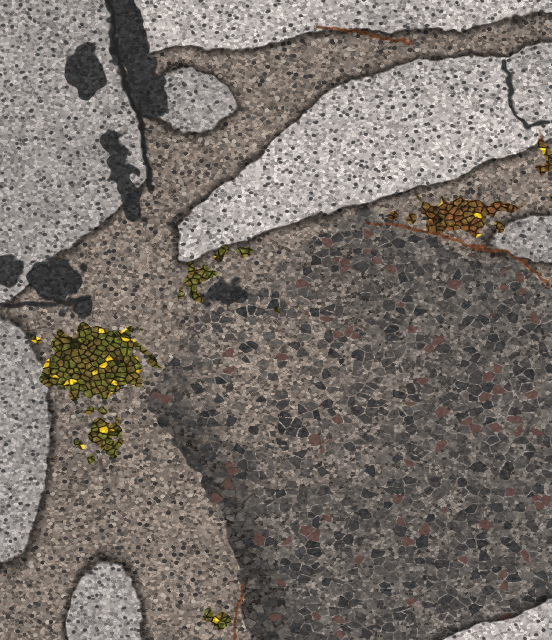
This texture is drawn by a WebGL 1 fragment shader. Its source:

```glsl
precision highp float;
// Broken concrete slabs, worn asphalt and gritty sand with tar patches, weeds and dry needles.
uniform vec2 u_resolution;

#define SAND vec3(.50, .455, .42)
#define SLAB vec3(.665, .64, .625)
#define ASPHALT vec3(.42, .395, .375)
#define TAR vec3(.19, .19, .195)
#define OLIVE vec3(.31, .31, .13)
#define RUST vec3(.40, .23, .14)
#define GRAIN_SCALE vec2(175, 225)
#define GRAVEL_SCALE vec2(90, 108)
#define STONE_SCALE vec2(60, 75)
#define WOBBLE .03
#define SOFT .002

vec2 w; // warped position shared by the shapes

vec2 hash2(vec2 p) {
  vec3 q = fract(p.xyx * vec3(.1031, .1030, .0973));
  q += dot(q, q.yzx + 33.33);
  return fract((q.xx + q.yz) * q.zy);
}

float corner(vec2 i, vec2 f, vec2 o) {
  return dot(hash2(i + o + 50.) * 2. - 1., f - o);
}

// Gradient noise
float noise(vec2 p) {
  vec2 i = floor(p), f = fract(p), u = f * f * (3. - 2. * f), e = vec2(1, 0);
  return mix(mix(corner(i, f, e.yy), corner(i, f, e.xy), u.x),
             mix(corner(i, f, e.yx), corner(i, f, e.xx), u.x), u.y);
}

float fbm(vec2 p) {
  float sum = 0., amp = .7;
  for (int k = 0; k < 4; k++) {
    sum += amp * noise(p);
    p = p * 2.03 + 7.1;
    amp *= .5;
  }
  return sum;
}

// Scattered cells: distance to centre, gap to the neighbour, random id
vec3 cells(vec2 p) {
  vec2 i = floor(p), f = fract(p);
  float first = 9., second = 9., id = 0.;
  for (int y = -1; y <= 1; y++)
    for (int x = -1; x <= 1; x++) {
      vec2 o = vec2(x, y);
      float d = length(o + hash2(i + o) - f);
      if (d < first) { second = first; first = d; id = hash2(i + o + 17.).x; }
      else second = min(second, d);
    }
  return vec3(first, second - first, id);
}

// Signed distance to the line a-b, negative on its right
float edge(float ax, float ay, float bx, float by) {
  vec2 a = vec2(ax, ay), d = normalize(vec2(bx, by) - a), v = w - a;
  return d.x * v.y - d.y * v.x;
}

float seg(float ax, float ay, float bx, float by) {
  vec2 a = vec2(ax, ay), v = w - a, d = vec2(bx, by) - a;
  return length(v - d * clamp(dot(v, d) / dot(d, d), 0., 1.));
}

float blob(float x, float y, float rx, float ry) {
  return (length((w - vec2(x, y)) / vec2(rx, ry)) - 1.) * min(rx, ry);
}

float fill(float d) { return 1. - smoothstep(-SOFT, SOFT, d); }

float below(float a, float b, float x) { return 1. - smoothstep(a, b, x); }

void main() {
  vec2 p = gl_FragCoord.xy / u_resolution.y;
  float broad = fbm(p * 6. + 3.), rough = noise(p * 48.);
  w = p + WOBBLE * vec2(fbm(p * 9.), fbm(p * 9. + 31.)) + .005 * noise(p * 80.);
  vec3 fine = cells(p * GRAIN_SCALE), mid = cells(p * GRAVEL_SCALE + 40.);
  vec3 stone = cells(p * STONE_SCALE + .25 * rough);
  float grit = (fine.z - .5) * smoothstep(0., .25, fine.y) + .35 * noise(p * 130.);
  float shade = fract(mid.z * 17.), kind = fract(stone.z * 37.);

  // Sand with dark and pale gravel
  vec3 col = SAND * (1. + .75 * grit + .2 * broad);
  vec3 gravel = mix(vec3(.22, .21, .21), vec3(.75, .71, .66), shade * shade);
  col = mix(col, gravel, step(.62, mid.z) * below(.25, .42, mid.x));

  // Asphalt: stones in a sandy binder, darker along the lower left rim
  float road = min(edge(.397, 0., .345, .2), edge(.345, .2, .23, .375));
  road = max(road, max(edge(.23, .375, .31, .505), edge(.31, .505, .573, .685)));
  road = max(road, edge(.6, .67, .865, .545));
  float sandy = exp(-35. * dot(p - vec2(.42, .41), p - vec2(.42, .41)));
  float rim = smoothstep(-.09, -.02, road + .05 * broad) * below(.3, .5, p.y);
  vec3 binder = mix(ASPHALT, SAND, sandy) * (1. + .85 * grit + .25 * broad) * (1. - .42 * rim);
  vec3 pebble = mix(TAR, ASPHALT, kind) * (1. + .35 * grit);
  pebble = mix(pebble, vec3(.37, .24, .22), .7 * step(.93, kind));
  float stones = smoothstep(.04, .2, stone.y) * step(.3 + .25 * sandy, stone.z);
  col = mix(col, mix(binder, pebble, .9 * stones), fill(road + .012 * rough));

  // Concrete slabs with contact shadows and pits
  float left = max(edge(.163, 1., .234, .72), edge(.195, .69, 0., .51));
  float top = max(edge(.863, .98, .22, .915), edge(.24, .9, .21, 1.));
  float middle = max(edge(.28, .648, .51, .857), edge(.51, .857, .625, .906));
  middle = max(middle, max(edge(.625, .906, .865, .925), edge(.833, .768, .28, .596)));
  middle = max(middle, edge(.28, .59, .275, .66));
  float small = min(blob(.3, .84, .065, .045), blob(0., .31, .08, .185));
  small = min(small, min(blob(.165, .02, .055, .1), blob(.86, .62, .09, .04)));
  float pale = min(min(top, middle), edge(.7, 0., .865, .07));
  float slab = min(pale, min(left, small));
  col *= 1. - .55 * below(0., .016, slab + .006 * rough);
  vec3 face = SLAB * (.93 + .14 * fill(pale)) * (1. + .55 * grit + .18 * broad);
  float pits = step(.6, stone.z) * below(.12, .27, stone.x);
  pits = max(pits, .7 * step(.8, mid.z) * below(.15, .35, mid.x));
  col = mix(col, mix(face, TAR, .8 * pits), fill(slab));

  // Tar smears and open cracks
  float tar = min(seg(.185, 1., .235, .84) - .022, seg(.18, .78, .21, .66) - .014);
  tar = min(tar, min(blob(.135, .885, .035, .045), blob(.09, .56, .045, .03)));
  tar = min(tar, min(blob(.01, .575, .03, .022), blob(.125, .52, .025, .017)));
  tar = min(tar, blob(.355, .54, .035, .02));
  col = mix(col, TAR * (1. + .6 * grit), .93 * fill(tar + .018 * rough + .02 * broad));
  float crack = min(seg(.163, 1., .24, .71), seg(0., .518, .145, .535));
  crack = min(crack, min(seg(.788, .91, .825, .8), seg(.825, .8, .865, .81)));
  col = mix(col, TAR * .7, .85 * fill(crack - .004 - .004 * rough));

  // Weeds: leafy clumps, rusty litter and a few yellow blooms
  float weed = min(blob(.15, .44, .085, .055), blob(.16, .33, .035, .04));
  weed = min(weed, min(blob(.305, .565, .022, .03), blob(.435, .505, .03, .012)));
  weed = min(weed, min(blob(.36, .6, .035, .012), blob(.345, .035, .025, .022)));
  float dry = min(blob(.72, .665, .09, .028), blob(.855, .745, .025, .055));
  vec3 leaf = mix(OLIVE, RUST, .3 * step(.5, shade) + .5 * fill(dry - .02));
  leaf = mix(leaf, vec3(.75, .62, .12), step(.93, shade));
  leaf *= (.35 + .9 * smoothstep(0., .35, mid.y)) * (1. + .7 * grit);
  col = mix(col, leaf, .92 * fill(min(weed, dry) + .045 * rough + .03 * broad + .006));

  // Dry needles
  float needle = min(seg(.58, .655, .73, .63), seg(.73, .63, .865, .55));
  needle = min(needle, min(seg(.365, 0., .38, .085), seg(.5, .95, .64, .94)));
  col = mix(col, RUST * (1. + .6 * grit), .85 * fill(needle - .0025));

  gl_FragColor = vec4(clamp(col, 0., 1.), 1.);
}
```
